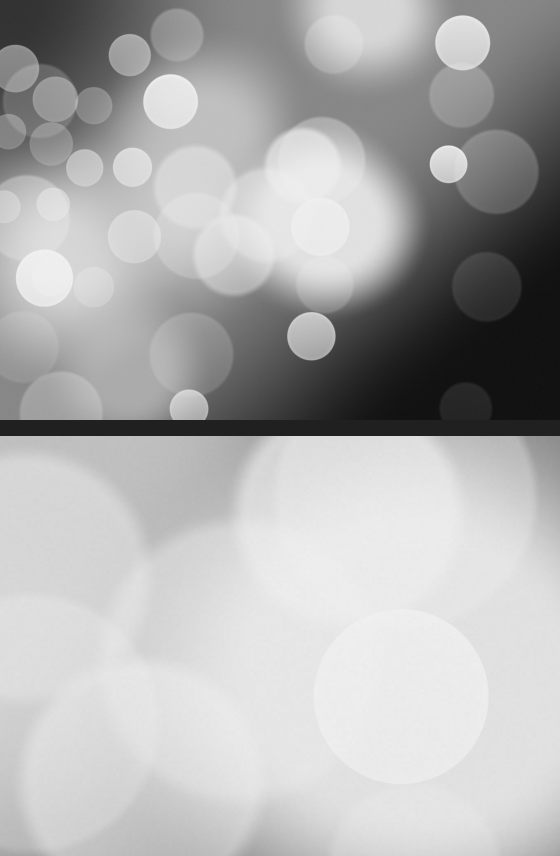
Top, the full canvas; bottom, a detail of the centre.
A Shadertoy shader for this background:

```glsl
// Monochrome bokeh: a soft field of out-of-focus light, dark at lower right,
// overlaid with families of translucent discs. Discs follow a low-discrepancy
// sequence; gradient noise bends the light field to keep it irregular.

#define DARK_TONE 0.07
#define AMBIENT_TONE 0.53
#define CORNER_TONE 0.20
#define DISC_TONE 0.94
#define WARP_SCALE 2.6
#define WARP_AMOUNT 0.035
#define RIM_GAIN 0.10
#define SHADE_GAIN 0.14
#define JITTER 0.035
#define GRAIN 0.008

vec2 hash2(vec2 p) {
    vec3 q = fract(vec3(p.xyx) * vec3(0.1031, 0.1030, 0.0973));
    q += dot(q, q.yzx + 33.33);
    return fract((q.xx + q.yz) * q.zy);
}

float cornerDot(vec2 cell, vec2 f, vec2 corner) {
    float angle = 6.2832 * hash2(cell + corner + 40.0).x;
    return dot(vec2(cos(angle), sin(angle)), f - corner);
}

float gradientNoise(vec2 p) {
    vec2 cell = floor(p), f = fract(p);
    vec2 u = f * f * f * (f * (f * 6.0 - 15.0) + 10.0);
    float low = mix(cornerDot(cell, f, vec2(0, 0)), cornerDot(cell, f, vec2(1, 0)), u.x);
    float high = mix(cornerDot(cell, f, vec2(0, 1)), cornerDot(cell, f, vec2(1, 1)), u.x);
    return mix(low, high, u.y);
}

// Blend a blurred pool of light into the tone
float glow(float tone, vec2 offset, float radius, float blur, float level) {
    float cover = 1.0 - smoothstep(radius - blur, radius + blur, length(offset));
    return mix(tone, level, cover);
}

// Broad background light
float lightField(vec2 p) {
    vec2 w = p + WARP_AMOUNT * vec2(gradientNoise(p * WARP_SCALE),
                                    gradientNoise(p * WARP_SCALE + 17.0));
    float slope = dot(w, vec2(-0.665, 0.747)) + 0.46;
    float tone = mix(DARK_TONE, AMBIENT_TONE, smoothstep(-0.2, 0.4, slope));
    float corner = length(w - vec2(0.0, 1.0));
    tone = mix(CORNER_TONE, tone, smoothstep(0.05, 0.6, corner));

    tone = glow(tone, w - vec2(0.31, 0.12), 0.14, 0.07, 0.67);
    tone = glow(tone, w - vec2(0.16, 0.39), 0.18, 0.13, 0.84);
    tone = glow(tone, w - vec2(0.43, 0.52), 0.19, 0.15, 0.78);
    tone = glow(tone, w - vec2(0.49, 0.71), 0.15, 0.10, 0.75);
    tone = glow(tone, w - vec2(0.87, 0.98), 0.15, 0.08, 0.84);
    return glow(tone, w - vec2(0.77, 0.48), 0.18, 0.07, 0.88);
}

// One family of discs; "follow" dims those lying over dark ground
float discs(float tone, vec2 p, int count, vec2 seed, vec2 centre, vec2 spread,
            vec2 radii, vec2 opacity, float blur, float follow) {
    float edge = max(blur, 0.8 / iResolution.y);
    for (int i = 1; i <= count; i++) {
        vec2 id = seed * 91.0 + float(i) * vec2(7.0, 13.0);
        vec2 rnd = hash2(id);
        vec2 place = fract(seed + float(i) * vec2(0.7549, 0.5698)) * 2.0 - 1.0;
        vec2 middle = centre + spread * place + JITTER * (hash2(id + 5.0) - 0.5);
        float radius = mix(radii.x, radii.y, rnd.x);
        vec2 q = p - middle;
        float d = length(q);
        if (d > radius + edge) continue;

        float cover = 1.0 - smoothstep(radius - edge, radius + edge, d);
        float dimming = mix(1.0, smoothstep(0.0, 0.8, lightField(middle)), follow);
        float shade = 1.0 + SHADE_GAIN * q.y / radius
                    + RIM_GAIN * smoothstep(0.82, 1.0, d / radius);
        float alpha = mix(opacity.x, opacity.y, rnd.y) * dimming * shade;
        tone = mix(tone, DISC_TONE, clamp(alpha, 0.0, 1.0) * cover);
    }
    return tone;
}

void mainImage(out vec4 fragColor, in vec2 fragCoord) {
    vec2 p = fragCoord / iResolution.y;
    vec2 halfView = vec2(0.5 * iResolution.x / iResolution.y, 0.5);
    float tone = lightField(p);

    // Large faint discs across the whole view
    tone = discs(tone, p, 14, vec2(0.30, 0.62), halfView, halfView * 1.04,
                 vec2(0.060, 0.105), vec2(0.15, 0.32), 0.005, 0.45);
    // Large soft discs in the bright middle
    tone = discs(tone, p, 4, vec2(0.15, 0.40), vec2(0.58, 0.49), vec2(0.17, 0.14),
                 vec2(0.085, 0.115), vec2(0.35, 0.65), 0.010, 0.3);
    // Crowded small discs at the left
    tone = discs(tone, p, 13, vec2(0.55, 0.20), vec2(0.19, 0.61), vec2(0.19, 0.30),
                 vec2(0.038, 0.066), vec2(0.25, 0.62), 0.0, 0.4);
    // Crisp bright discs
    tone = discs(tone, p, 7, vec2(0.05, 0.05), halfView, halfView,
                 vec2(0.042, 0.072), vec2(0.62, 0.85), 0.0, 0.15);

    tone += GRAIN * (hash2(floor(p * 384.0)).x - 0.5);
    fragColor = vec4(vec3(clamp(tone, 0.0, 1.0)), 1.0);
}
```
